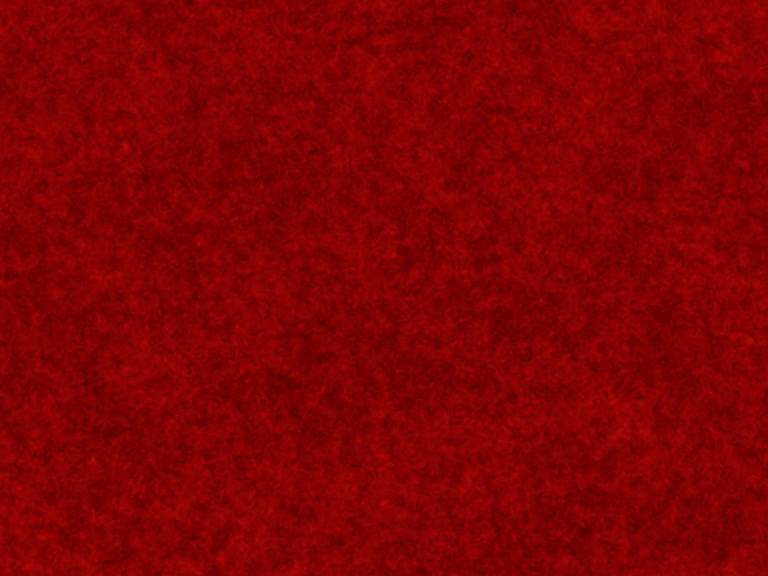
Reproduce this texture procedurally as a WebGL 2 fragment shader.

```glsl
#version 300 es
precision highp float;
// Red felt: short, slightly bent fibres lie in every direction over a soft
// mottled ground. Each layer of a jittered grid drops one lighter or darker
// fibre per cell; value noise adds blotches and a fine grain.
uniform vec2 u_resolution;
out vec4 fragColor;

const int   FIBRE_LAYERS = 6;
const float FIBRE_CELLS  = 80.0;   // grid cells per canvas height
const float FIBRE_HALF   = 0.68;   // half length, in cells
const float FIBRE_WIDTH  = 0.19;   // soft radius, in cells
const float FIBRE_BEND   = 0.5;
const float FIBRE_GAIN   = 0.050;
const float BLOTCH_SCALE = 50.0;
const float BLOTCH_GAIN  = 0.110;
const float BROAD_SCALE  = 7.0;
const float BROAD_GAIN   = 0.055;
const float GRAIN_SCALE  = 220.0;
const float GRAIN_GAIN   = 0.050;
const float BASE_RED     = 0.508;
const float TAU          = 6.2831853;

float hash(vec2 p) {
    return fract(sin(dot(p, vec2(127.1, 311.7))) * 43758.5453);
}

// Smooth value noise, centred on zero
float noise(vec2 p) {
    vec2 i = floor(p);
    vec2 f = fract(p);
    f = f * f * (3.0 - 2.0 * f);
    float low  = mix(hash(i), hash(i + vec2(1.0, 0.0)), f.x);
    float high = mix(hash(i + vec2(0.0, 1.0)), hash(i + vec2(1.0, 1.0)), f.x);
    return mix(low, high, f.y) - 0.5;
}

mat2 rotation(float angle) {
    float c = cos(angle);
    float s = sin(angle);
    return mat2(c, s, -s, c);
}

// Signed brightness of the fibres that reach point p in one layer
float fibreLayer(vec2 p, float seed) {
    vec2 cell = floor(p);
    float sum = 0.0;
    for (int y = -1; y <= 1; y++) {
        for (int x = -1; x <= 1; x++) {
            vec2 id = cell + vec2(x, y);
            vec2 key = id + seed * vec2(17.3, 9.1);
            vec2 centre = id + vec2(hash(key + 0.37), hash(key + 3.71));
            vec2 d = rotation(TAU * hash(key + 7.19)) * (p - centre);
            d.y += FIBRE_BEND * (2.0 * hash(key + 11.53) - 1.0) * d.x * d.x;
            float across = d.y / FIBRE_WIDTH;
            float taper = 1.0 - smoothstep(0.4, 1.4, abs(d.x) / FIBRE_HALF);
            float tone = 2.0 * hash(key + 19.87) - 1.0;
            sum += tone * taper * exp(-across * across);
        }
    }
    return sum;
}

void main() {
    vec2 p = gl_FragCoord.xy / u_resolution.y;

    // Fibres, each layer turned and shifted to hide the grid
    float fibres = 0.0;
    for (int i = 0; i < FIBRE_LAYERS; i++) {
        float seed = float(i) + 1.0;
        vec2 q = rotation(seed * 1.13) * p * FIBRE_CELLS + seed * 5.37;
        fibres += fibreLayer(q, seed);
    }

    // Mottled ground and grain
    float red = BASE_RED + FIBRE_GAIN * fibres;
    red += BLOTCH_GAIN * noise(rotation(0.6) * p * BLOTCH_SCALE + 31.0);
    red += BROAD_GAIN * noise(rotation(0.3) * p * BROAD_SCALE + 63.0);
    red += GRAIN_GAIN * noise(rotation(0.9) * p * GRAIN_SCALE + 97.0);

    // Lighter wool picks up a trace of green and blue
    float lift = max(red - 0.44, 0.0);
    fragColor = vec4(clamp(vec3(red, 0.13 * lift, 0.09 * lift), 0.0, 1.0), 1.0);
}
```
